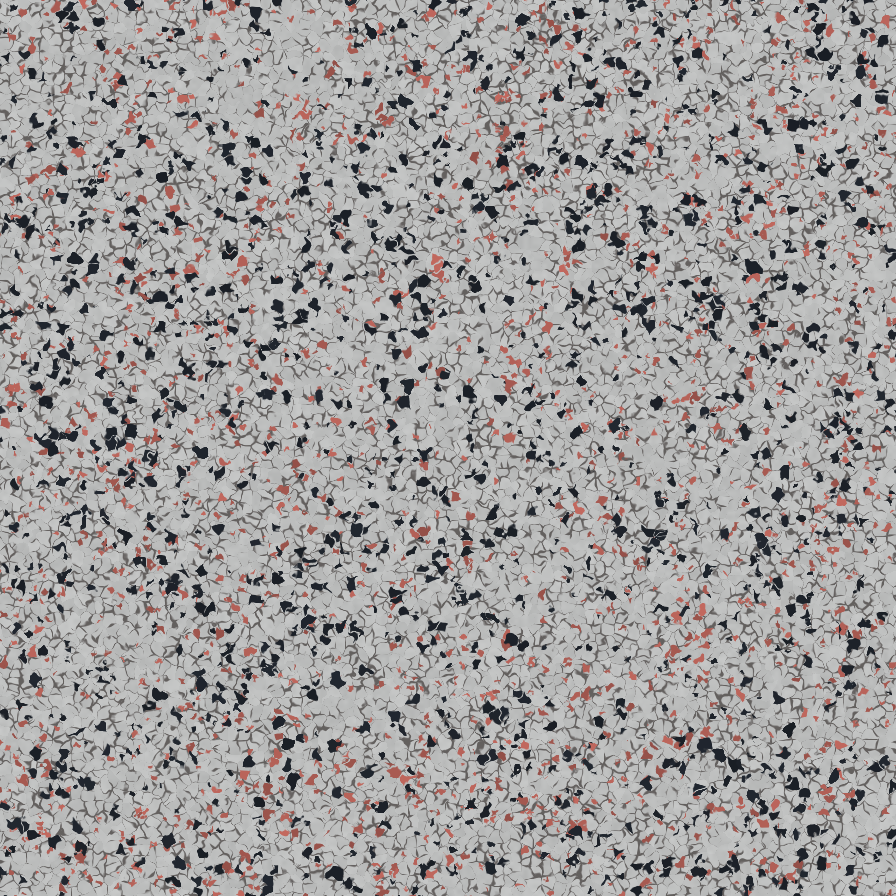
This texture is drawn by a WebGL 2 fragment shader. Its source:

```glsl
#version 300 es
precision highp float;

uniform vec2 u_resolution;
out vec4 fragColor;

const vec3 STONE = vec3(0.742, 0.747, 0.745);
const vec3 SEAM = vec3(0.39, 0.375, 0.37);
const vec3 NAVY = vec3(0.115, 0.135, 0.165);
const vec3 CORAL = vec3(0.67, 0.36, 0.325);

// Integer hash: three random values per lattice cell
vec3 hash3(vec2 cell, int seed) {
    uvec3 v = uvec3(ivec3(ivec2(cell), seed));
    v = v * 1664525u + 1013904223u;
    v.x += v.y * v.z;
    v.y += v.z * v.x;
    v.z += v.x * v.y;
    v ^= v >> 16u;
    v.x += v.y * v.z;
    v.y += v.z * v.x;
    v.z += v.x * v.y;
    return vec3(v) * exp2(-32.0);
}

// Smooth value noise with three independent channels
vec3 noise3(vec2 p, int seed) {
    vec2 cell = floor(p);
    vec2 f = fract(p);
    f = f * f * (3.0 - 2.0 * f);
    vec3 low = mix(hash3(cell, seed), hash3(cell + vec2(1, 0), seed), f.x);
    vec3 high = mix(hash3(cell + vec2(0, 1), seed), hash3(cell + vec2(1, 1), seed), f.x);
    return mix(low, high, f.y);
}

vec2 ragged(vec2 p, float amount, int seed) {
    return p + amount * (noise3(p * 1.7, seed).xy - 0.5);
}

vec2 sitePoint(vec2 cell, int seed) {
    return cell + 0.05 + 0.9 * hash3(cell, seed).xy;
}

// Angular grains: xy = owning cell, z = distance to the grain border
vec3 grains(vec2 p, int seed) {
    vec2 home = floor(p);
    vec2 owner = home;
    vec2 nearest = vec2(8.0);
    for (int y = -1; y <= 1; y++) {
        for (int x = -1; x <= 1; x++) {
            vec2 cell = home + vec2(x, y);
            vec2 offset = sitePoint(cell, seed) - p;
            if (dot(offset, offset) < dot(nearest, nearest)) {
                nearest = offset;
                owner = cell;
            }
        }
    }
    float border = 8.0;
    for (int y = -2; y <= 2; y++) {
        for (int x = -2; x <= 2; x++) {
            vec2 offset = sitePoint(owner + vec2(x, y), seed) - p;
            vec2 gap = offset - nearest;
            if (dot(gap, gap) > 0.0001) {
                border = min(border, dot(0.5 * (offset + nearest), normalize(gap)));
            }
        }
    }
    return vec3(owner, border);
}

// Sparse coloured chips; shares = chance of navy and of coral
vec3 addChips(vec3 base, vec2 uv, float scale, vec2 shares, float pixel, int seed) {
    vec3 grain = grains(ragged(uv * scale, 0.8, seed + 1), seed);
    vec3 pick = hash3(grain.xy, seed + 2);
    vec3 density = noise3(grain.xy * 9.0 / scale, seed + 3);
    vec2 chance = shares * mix(vec2(0.4), vec2(1.6), density.xy);
    float isNavy = step(pick.x, chance.x);
    float isChip = step(pick.x, chance.x + chance.y);
    float inset = mix(0.0, 0.16, pick.y) + 0.04 * (1.0 - isNavy);
    float soft = 0.7 * pixel * scale;
    float cover = isChip * smoothstep(inset - soft, inset + soft, grain.z);
    vec3 tint = mix(CORAL, NAVY, isNavy) * mix(0.86, 1.14, pick.z);
    return mix(base, tint, cover);
}

// Pale grains with broken dark seams of uneven width
vec3 paleStone(vec2 uv, float scale, float pixel) {
    vec2 p = uv * scale;
    vec3 grain = grains(ragged(p, 0.6, 11), 10);
    float tone = hash3(grain.xy, 12).z - 0.5;
    float mottle = noise3(p * 2.2, 13).x - 0.5;
    vec3 stone = STONE + 0.05 * tone + 0.035 * mottle;
    float width = mix(-0.10, 0.15, noise3(p * 1.5, 14).y);
    float soft = 0.75 * pixel * scale;
    float seam = 1.0 - smoothstep(width - soft, width + soft, grain.z);
    return mix(stone, SEAM, seam);
}

void main() {
    float pixel = 1.0 / min(u_resolution.x, u_resolution.y);
    vec2 uv = gl_FragCoord.xy * pixel;

    vec3 color = paleStone(uv, 86.0, pixel);
    color = addChips(color, uv, 165.0, vec2(0.025, 0.045), pixel, 20);
    color = addChips(color, uv, 105.0, vec2(0.012, 0.042), pixel, 30);
    color = addChips(color, uv, 92.0, vec2(0.085, 0.0), pixel, 40);

    fragColor = vec4(color, 1.0);
}
```
